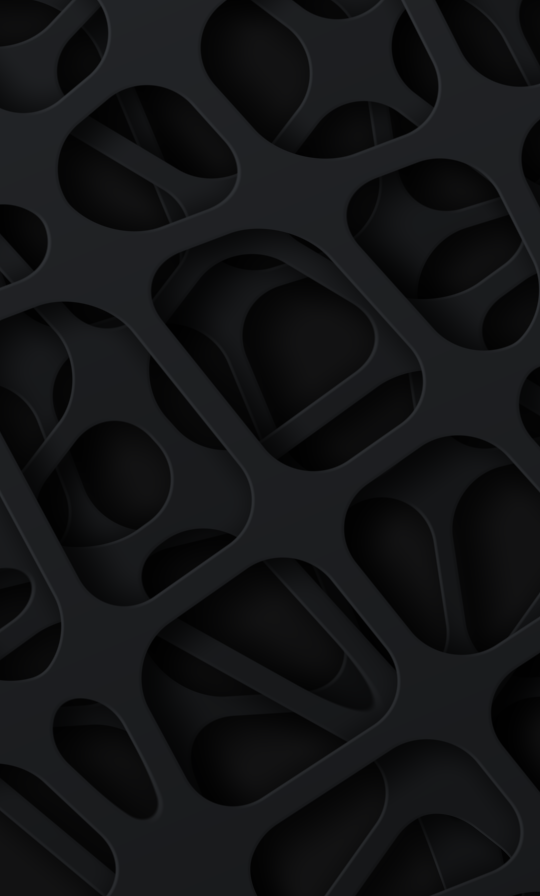
Give the GLSL for this background, as a Shadertoy shader.

```glsl
// Stacked dark lattices of rounded diagonal struts with soft shadows and lit rims.

const vec2 LIGHT = vec2(-0.98, 0.2);

// Minimum of two distances with a circular fillet of the given radius.
float roundMin(float a, float b, float radius) {
    vec2 inset = max(radius - vec2(a, b), 0.0);
    return max(radius, min(a, b)) - length(inset);
}

// Signed distance to a lattice of two strut families; negative inside the struts.
float lattice(vec2 p, float tilt, float seed, float halfWidth) {
    float d = 1.0;
    for (int family = 0; family < 2; family++) {
        float f = float(family);
        float baseAngle = 0.53 + 1.68 * f + tilt;
        float spacing = mix(0.27, 0.22, f);
        vec2 across = vec2(-sin(baseAngle), cos(baseAngle));
        for (int i = -3; i <= 3; i++) {
            float wobble = sin(2.4 * float(i) + seed + 0.27 * f);
            float angle = baseAngle + 0.18 * wobble;
            vec2 pivot = vec2(0.31, 0.44) + across * spacing * (float(i) - 0.2 * wobble);
            float strut = abs(dot(p - pivot, vec2(-sin(angle), cos(angle)))) - halfWidth;
            d = roundMin(d, strut, 0.065);
        }
    }
    return d;
}

void mainImage(out vec4 fragColor, in vec2 fragCoord) {
    vec2 p = fragCoord / iResolution.y;
    float pixel = 1.0 / iResolution.y;
    vec3 color = vec3(0.071, 0.071, 0.074);

    // Paint from the deepest lattice to the nearest one.
    for (int layer = 2; layer >= 0; layer--) {
        float depth = float(layer);
        float tilt = 0.34 * sin(2.2 * depth);
        float seed = 2.67 + 1.9 * depth;
        float halfWidth = 0.017 - 0.003 * depth;
        float d = lattice(p, tilt, seed, halfWidth);

        // Soft shadow cast away from the light.
        float caster = lattice(p + LIGHT * 0.022, tilt, seed, halfWidth);
        color *= mix(0.28, 1.0, smoothstep(-0.02, 0.045, caster));

        // Strut face, brighter toward the upper left.
        float glow = 0.87 + 0.28 * p.y - 0.12 * p.x;
        vec3 face = vec3(0.118, 0.124, 0.134) * glow * (1.0 - 0.12 * depth);

        // Thin bevel on the edges that face the light.
        float facing = (lattice(p + LIGHT * 0.002, tilt, seed, halfWidth) - d) / 0.002;
        float rim = smoothstep(-0.0045, -0.0015, d);
        face += vec3(0.062, 0.065, 0.068) * rim * smoothstep(0.1, 0.9, facing);
        face *= 1.0 - 0.15 * rim * smoothstep(0.1, 0.9, -facing);

        color = mix(color, face, 1.0 - smoothstep(-pixel, pixel, d));
    }
    fragColor = vec4(color, 1.0);
}
```
